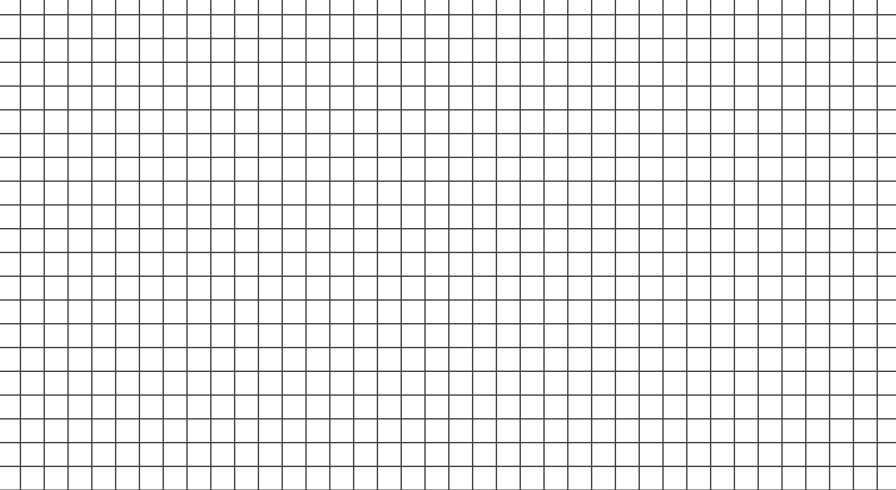
Write a Shadertoy shader that draws this pattern.

```glsl
// Lengths are fractions of the canvas height
const vec2 PITCH = vec2(0.04857, 0.04851);
const vec2 FIRST_LINE = vec2(0.0417, 0.0482);
const float LINE_WIDTH = 0.0028;
const vec3 PAPER = vec3(1.0);
const vec3 INK = vec3(0.25);

// Signed offset to the nearest line on each axis
vec2 nearestLine(vec2 p) {
    vec2 cell = (p - FIRST_LINE) / PITCH;
    return (fract(cell + 0.5) - 0.5) * PITCH;
}

// Share of a pixel's extent that lies on the line, per axis
vec2 lineCoverage(vec2 offset, float pixel) {
    float halfWidth = 0.5 * LINE_WIDTH;
    vec2 upper = min(offset + 0.5 * pixel, halfWidth);
    vec2 lower = max(offset - 0.5 * pixel, -halfWidth);
    return max(upper - lower, 0.0) / pixel;
}

void mainImage(out vec4 fragColor, in vec2 fragCoord) {
    float pixel = 1.0 / iResolution.y;
    vec2 coverage = lineCoverage(nearestLine(fragCoord * pixel), pixel);

    // Union of both line families, so crossings are not inked twice
    float ink = 1.0 - (1.0 - coverage.x) * (1.0 - coverage.y);
    fragColor = vec4(mix(PAPER, INK, ink), 1.0);
}
```
